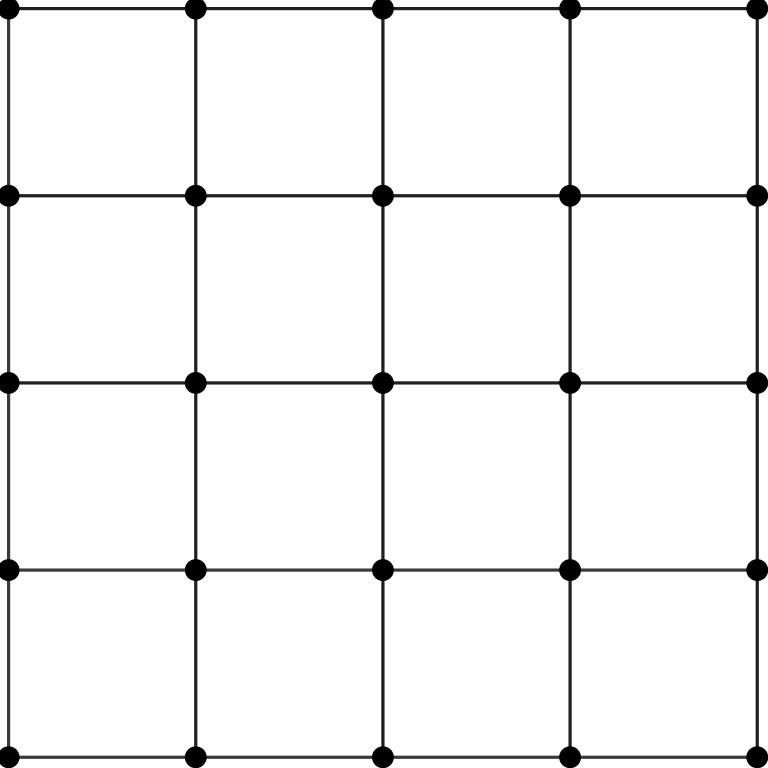
Write a WebGL 2 fragment shader that draws this pattern.

```glsl
#version 300 es
precision highp float;
// Square lattice of thin dark lines with a round black node at each crossing.
// Each pixel is folded to its nearest crossing, then lines and node are drawn
// from distances; the first few lines on the left and bottom are printed fainter.

#define PITCH 0.2437
#define CENTER vec2(0.4986, 0.5014)
#define LINE_WIDTH 0.0042
#define NODE_RADIUS 0.0142
#define PAPER vec3(1.0)
#define LINE_INK vec3(0.12)
#define FAINT_INK vec3(0.23)
#define NODE_INK vec3(0.0)
#define LAST_FAINT vec2(-2.0, -1.0)

uniform vec2 u_resolution;
out vec4 fragColor;

// Fraction of a pixel lying inside a shape, from its signed distance
float coverage(float signedDistance, float pixel) {
    return clamp(0.5 - signedDistance / pixel, 0.0, 1.0);
}

// Ink of a line, chosen by its index counted from the central line
vec3 lineInk(float index, float lastFaint) {
    return mix(LINE_INK, FAINT_INK, step(index, lastFaint + 0.5));
}

void main() {
    float pixel = 1.0 / min(u_resolution.x, u_resolution.y);
    vec2 uv = gl_FragCoord.xy / u_resolution;

    // Nearest crossing and the offset from it
    vec2 index = floor((uv - CENTER) / PITCH + 0.5);
    vec2 offset = uv - CENTER - index * PITCH;
    vec2 lineDistance = abs(offset) - 0.5 * LINE_WIDTH;

    // Horizontal lines, then vertical lines, then nodes
    vec3 color = PAPER;
    color = mix(color, lineInk(index.y, LAST_FAINT.y), coverage(lineDistance.y, pixel));
    color = mix(color, lineInk(index.x, LAST_FAINT.x), coverage(lineDistance.x, pixel));
    color = mix(color, NODE_INK, coverage(length(offset) - NODE_RADIUS, pixel));

    fragColor = vec4(color, 1.0);
}
```
